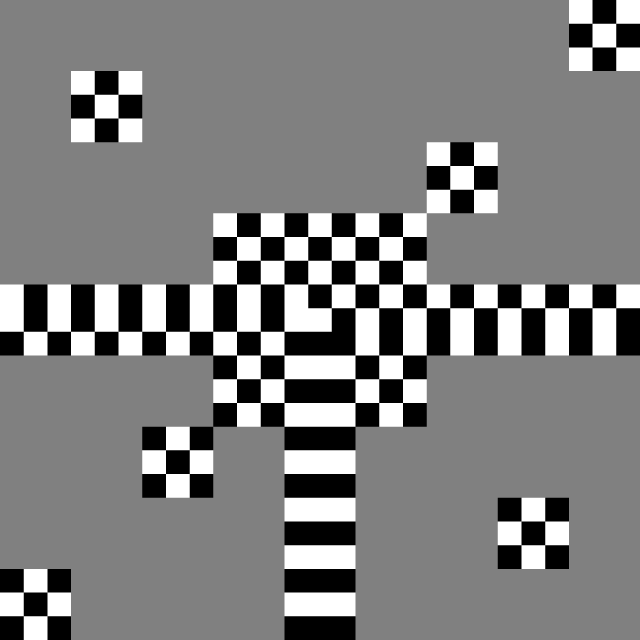
Give the GLSL for this background, as a Shadertoy shader.

```glsl
// Draws a black and white checker cross with scattered checker tiles on grey.

// Brightness of one cell of the 27 x 27 grid; cell (0, 0) is the centre.
float cellShade(vec2 cell) {
    // Tiles of 3 x 3 cells, also counted from the centre.
    vec2 tile = floor((cell + 1.5) / 3.0);

    // Central block, left and right arms, and the lower stem.
    bool block = max(abs(tile.x), abs(tile.y)) < 1.5;
    bool arms = abs(tile.y) < 0.5;
    bool stem = abs(tile.x) < 0.5 && tile.y < 0.0;

    // One loose tile per row, alternating between the two diagonals.
    float side = 1.0 - 2.0 * mod(tile.y, 2.0);
    bool loose = abs(tile.x - tile.y * side) < 0.5;
    if (!(block || arms || stem || loose)) return 0.5;

    // The checker inverts below the middle, except in the central column.
    float inverted = 0.0;
    if (cell.x < -0.5) inverted = step(cell.y, 0.5);
    if (cell.x > 0.5) inverted = step(cell.y, -0.5);
    return mod(cell.x + cell.y + 1.0 + inverted, 2.0);
}

void mainImage(out vec4 fragColor, in vec2 fragCoord) {
    // Average a 4 x 4 set of samples to smooth the cell edges.
    float shade = 0.0;
    for (int i = 0; i < 16; i++) {
        vec2 offset = (vec2(i % 4, i / 4) + 0.5) / 4.0 - 0.5;
        vec2 uv = (fragCoord + offset) / iResolution.xy;
        shade += cellShade(floor(uv * 27.0) - 13.0) / 16.0;
    }
    fragColor = vec4(vec3(shade), 1.0);
}
```
